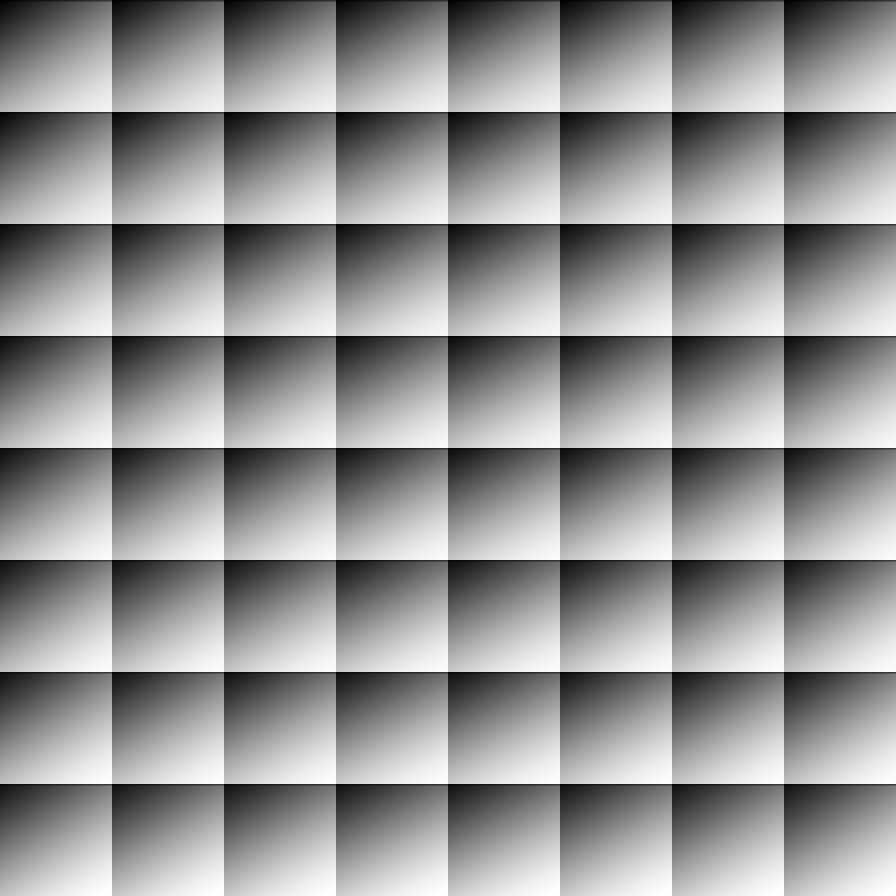
This pattern is drawn by a Shadertoy shader. Its source:

```glsl
// Eight by eight grid of square tiles, each shaded from black at upper left to white at lower right.

// Grey level at a canvas position in 0..1
float tileShade(vec2 uv) {
    vec2 grid = uv * 8.0;
    vec2 local = fract(grid);
    float down = 1.0 - local.y;

    // The gradient leans more in the outer columns
    float outer = abs(floor(grid.x) - 3.5) / 3.5;
    float ramp = mix(down, local.x, 0.33 + 0.05 * outer);

    // Lift the upper midtones, then brighten slightly toward the bottom
    float shade = ramp + 0.75 * ramp * ramp * (1.0 - ramp);
    shade = 0.03 + 0.95 * shade + 0.06 * (0.5 - uv.y);

    // Thin dark seam along the top of each tile
    float seam = 1.0 - step(1.0 / 64.0, down);
    return clamp(shade * (1.0 - 0.5 * seam), 0.0, 1.0);
}

void mainImage(out vec4 fragColor, in vec2 fragCoord) {
    // Average four samples per pixel to smooth the tile edges
    float shade = 0.0;
    for (int i = 0; i < 4; i++) {
        vec2 offset = vec2(i % 2, i / 2) * 0.5 - 0.25;
        shade += 0.25 * tileShade((fragCoord + offset) / iResolution.xy);
    }
    fragColor = vec4(vec3(shade), 1.0);
}
```
